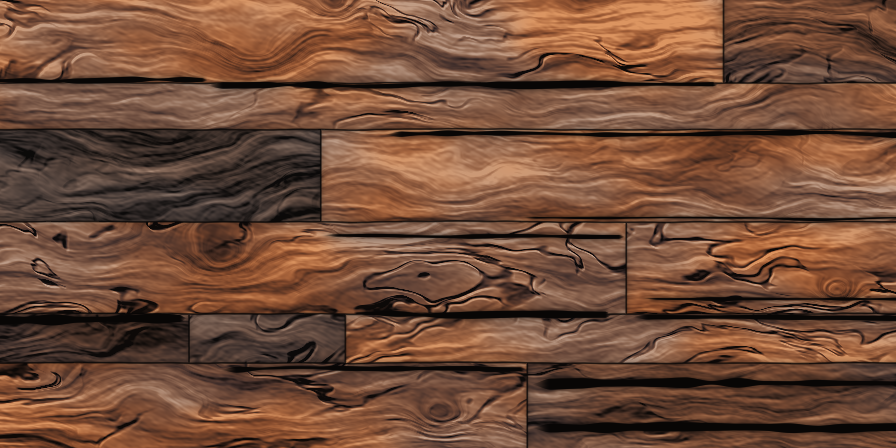
Reproduce this texture procedurally as a Shadertoy shader.

```glsl
// Wall of reclaimed timber: six courses of planks of uneven height and length.
// Warped, stretched noise forms grain, knots and torn fibres, lit from above;
// tapered slots and thin seams add the black shadows between the boards.

#define GRAIN_SCALE vec2(7.0, 62.0)
#define BAND_SCALE vec2(2.2, 21.0)
#define TEAR_SCALE vec2(5.0, 19.0)
#define GRAIN_WARP 0.085
#define RELIEF_LIGHT 1.15
#define SEAM_WIDTH 0.0022
#define EDGE_WOBBLE 0.006
#define SLOT_COUNT 12
#define KNOT_COUNT 5

// Course boundaries, and up to two joints per course (9 = no joint).
const float EDGES[7] = float[7](-1.0, 0.190, 0.300, 0.505, 0.711, 0.815, 2.0);
const vec2 JOINTS[6] = vec2[6](vec2(1.177, 9.0), vec2(0.422, 0.771), vec2(1.398, 9.0),
                               vec2(0.716, 9.0), vec2(9.0), vec2(1.615, 9.0));
// Brightness and greyness of each plank, left to right; roughness by course.
const vec3 TONES[6] = vec3[6](vec3(0.47, 0.42, 0.0), vec3(0.19, 0.24, 0.58), vec3(0.55, 0.60, 0.0),
                              vec3(0.27, 0.67, 0.0), vec3(0.53, 0.0, 0.0), vec3(0.60, 0.40, 0.0));
const vec3 GREYS[6] = vec3[6](vec3(0.05, 0.25, 0.0), vec3(0.35, 0.45, 0.1), vec3(0.05, 0.0, 0.0),
                              vec3(0.65, 0.05, 0.0), vec3(0.15, 0.0, 0.0), vec3(0.05, 0.25, 0.0));
const float ROUGHNESS[6] = float[6](0.8, 0.8, 1.1, 0.2, 0.8, 0.9);

// Shadow slots: start x, end x, y, half thickness.
const vec4 SLOTS[SLOT_COUNT] = vec4[SLOT_COUNT](
    vec4(0.45, 1.61, 0.810, 0.007), vec4(0.85, 2.20, 0.702, 0.006),
    vec4(0.71, 1.40, 0.474, 0.005), vec4(-0.2, 0.42, 0.288, 0.010),
    vec4(0.77, 1.37, 0.297, 0.008), vec4(1.40, 2.20, 0.292, 0.006),
    vec4(0.48, 1.18, 0.177, 0.006), vec4(1.18, 2.20, 0.145, 0.010),
    vec4(1.18, 2.20, 0.045, 0.010), vec4(-0.2, 0.47, 0.822, 0.006),
    vec4(1.15, 2.20, 0.512, 0.003), vec4(1.42, 2.20, 0.333, 0.004));

// Knots: centre and radius.
const vec3 KNOTS[KNOT_COUNT] = vec3[KNOT_COUNT](
    vec3(0.50, 0.425, 0.065), vec3(0.57, 0.885, 0.060), vec3(1.87, 0.350, 0.030),
    vec3(0.98, 0.070, 0.040), vec3(0.75, 0.985, 0.035));

// Wood colours from shadow to highlight.
const vec3 RAMP[5] = vec3[5](vec3(0.05, 0.035, 0.03), vec3(0.27, 0.175, 0.145),
    vec3(0.46, 0.28, 0.195), vec3(0.62, 0.405, 0.28), vec3(0.80, 0.60, 0.46));

float hash(vec2 p) {
    vec3 q = fract(p.xyx * 0.1031);
    q += dot(q, q.yzx + 33.33);
    return fract((q.x + q.y) * q.z);
}

float noise(vec2 p) {
    vec2 cell = floor(p), f = fract(p);
    f = f * f * (3.0 - 2.0 * f);
    return mix(mix(hash(cell), hash(cell + vec2(1, 0)), f.x),
               mix(hash(cell + vec2(0, 1)), hash(cell + vec2(1, 1)), f.x), f.y);
}

float fbm(vec2 p) {
    float sum = 0.0, weight = 0.533;
    for (int i = 0; i < 4; i++) {
        sum += weight * noise(p);
        p = mat2(1.9, 0.25, -0.25, 1.9) * p + 17.3;
        weight *= 0.5;
    }
    return sum;
}

float knotField(vec2 p) {
    float field = 0.0;
    for (int i = 0; i < KNOT_COUNT; i++) {
        vec2 d = (p - KNOTS[i].xy) / KNOTS[i].z * vec2(0.7, 1.0);
        field += exp(-dot(d, d));
    }
    return field;
}

// Returns surface height, broad tone band and torn-fibre depth.
vec3 woodSurface(vec2 p, float seed, float roughness) {
    float bend = fbm(p * vec2(3.2, 6.0) + seed) - 0.5;
    vec2 q = p + vec2(0.0, GRAIN_WARP * (bend * 2.0 + knotField(p))) + seed;
    float fibre = fbm(q * GRAIN_SCALE);
    float band = fbm(q * BAND_SCALE);
    float ridge = 1.0 - abs(2.0 * fbm(q * TEAR_SCALE + 4.0 * bend) - 1.0);
    float patches = smoothstep(0.35, 0.72, noise(p * vec2(3.0, 7.0) + seed * 2.0));
    float tear = smoothstep(0.86, 0.99, ridge) * patches * roughness;
    float pores = noise(mat2(0.9, 0.45, -0.45, 0.9) * p * vec2(70.0, 150.0));
    return vec3(0.65 * fibre + 0.3 * band + 0.1 * pores - 0.3 * tear, band, tear);
}

// Darkness of the tapered, uneven slots.
float slotShadow(vec2 p, float pixel) {
    float shade = 0.0;
    for (int i = 0; i < SLOT_COUNT; i++) {
        vec4 s = SLOTS[i];
        float taper = smoothstep(s.x, s.x + 0.05, p.x) * (1.0 - smoothstep(s.y - 0.02, s.y, p.x));
        float wave = noise(vec2(p.x * 6.0, float(i) * 9.1)) - 0.5;
        float width = s.w * taper * (0.45 + 0.9 * noise(vec2(p.x * 17.0, float(i) * 5.7)));
        float d = abs(p.y - s.z - 0.008 * wave) - width;
        shade = max(shade, taper * (1.0 - smoothstep(-pixel, pixel, d)));
        shade = max(shade, 0.4 * taper * exp(-max(d, 0.0) * 160.0));
    }
    return shade;
}

void mainImage(out vec4 fragColor, in vec2 fragCoord) {
    vec2 p = fragCoord / iResolution.y;
    float pixel = 1.0 / iResolution.y;

    // Find the plank.
    float y = p.y + EDGE_WOBBLE * (fbm(vec2(p.x * 9.0, 3.0)) - 0.5);
    int row = 0;
    for (int i = 1; i < 6; i++) if (y > EDGES[i]) row = i;
    vec2 joint = JOINTS[row];
    int plank = int(p.x > joint.x) + int(p.x > joint.y);
    float seed = float(row) * 7.31 + float(plank) * 3.77;

    // Grain and light from the upper left.
    vec3 wood = woodSurface(p, seed, ROUGHNESS[row]);
    float above = woodSurface(p + vec2(-0.003, 0.005), seed, ROUGHNESS[row]).x;
    float tone = TONES[row][plank] + 0.75 * (wood.x - 0.44) + 0.55 * (wood.y - 0.5);
    tone += RELIEF_LIGHT * (wood.x - above) - 0.22 * wood.z - 0.16 * knotField(p);
    if (row == 4) tone += 0.12 * smoothstep(1.0, 1.4, p.x);

    // Worn upper edges catch light.
    float top = EDGES[row + 1] - y;
    tone += 0.14 * exp(-top * 130.0) * noise(vec2(p.x * 12.0, seed));

    vec3 color = RAMP[0];
    for (int i = 1; i < 5; i++) color = mix(color, RAMP[i], clamp(tone * 4.0 - float(i - 1), 0.0, 1.0));
    float warmth = fbm(p * vec2(2.5, 6.0) + seed + 40.0);
    color *= mix(vec3(0.93, 1.02, 1.15), vec3(1.09, 0.97, 0.80), smoothstep(0.3, 0.7, warmth));
    color = mix(color, vec3(dot(color, vec3(0.35, 0.5, 0.15))) * vec3(1.04, 0.98, 0.95), GREYS[row][plank]);

    // Seams and slots.
    vec2 gap = abs(p.x - joint);
    float seam = min(min(top, y - EDGES[row]), min(gap.x, gap.y));
    float dark = 0.85 * (1.0 - smoothstep(SEAM_WIDTH - pixel, SEAM_WIDTH + pixel, seam));
    dark = max(dark, 0.3 * exp(-seam * 140.0));
    color = mix(color, vec3(0.03, 0.022, 0.02), max(dark, slotShadow(p, pixel)));
    fragColor = vec4(clamp(color, 0.0, 1.0), 1.0);
}
```
